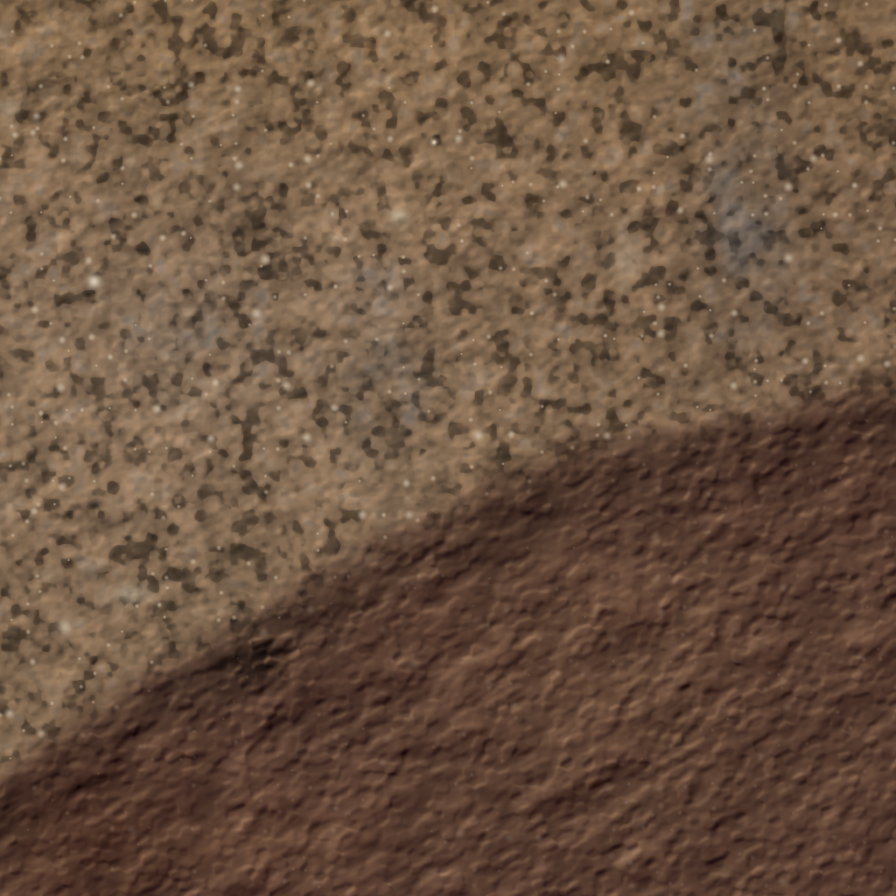
Reproduce this texture procedurally as a three.js fragment shader.

```glsl
#define SUNLIT vec3(0.495, 0.397, 0.302)
#define SHADED vec3(0.328, 0.226, 0.181)
#define SLATE vec3(0.41, 0.375, 0.345)
#define PALE vec3(0.84, 0.78, 0.69)
#define CLOD_SCALE 16.0
#define RELIEF_STEP 0.0045
#define SUN_RELIEF 0.42
#define SHADE_RELIEF 1.1
#define SPECKLE_GAIN 0.34
#define MOTTLE_GAIN 0.08
#define EDGE_SOFTNESS 0.032

varying vec2 vUv;

vec2 hash2(vec2 p) {
  vec3 q = fract(p.xyx * vec3(0.1031, 0.1030, 0.0973));
  q += dot(q, q.yzx + 33.33);
  return fract((q.xx + q.yz) * q.zy);
}

// Smoothly blended random cell heights, centred on zero
float cellular(vec2 p) {
  vec2 cell = floor(p), f = p - cell;
  float sum = 0.0, total = 0.0001;
  for (int y = -1; y <= 1; y++) {
    for (int x = -1; x <= 1; x++) {
      vec2 o = vec2(float(x), float(y));
      vec2 r = hash2(cell + o + 57.0);
      vec2 d = o + 0.15 + 0.7 * r - f;
      float w = exp(-5.0 * dot(d, d));
      sum += w * (hash2(cell + o + 191.0).x - 0.5);
      total += w;
    }
  }
  return sum / total;
}

// Layered clods, elongated along the slope
float soil(vec2 p) {
  p = mat2(0.89, -0.46, 0.46, 0.89) * p;
  p.x *= 0.7;
  float h = 0.0, amp = 1.0, freq = CLOD_SCALE;
  for (int i = 0; i < 4; i++) {
    h += amp * cellular(p * freq + 19.0 * float(i));
    amp *= 0.74;
    freq *= 2.0;
  }
  return h;
}

// Soft elliptical patch
float patchAt(vec2 p, vec2 centre, vec2 size) {
  vec2 d = (p - centre) / size;
  return exp(-dot(d, d));
}

// Sparse bright mineral grains
float glints(vec2 p, float density) {
  vec2 cell = floor(p * density), r = hash2(cell + 311.0);
  vec2 pick = hash2(cell + 83.0);
  vec2 d = fract(p * density) - 0.3 - 0.4 * r;
  float radius = mix(0.1, 0.22, pick.y);
  return step(0.9, pick.x) * (1.0 - smoothstep(0.0, radius * 1.3, length(d)));
}

float shadowEdge(float x) {
  return 0.13 + 0.75 * x - 0.33 * x * x
    + 0.018 * exp(-pow((x - 0.62) / 0.1, 2.0))
    + 0.022 * smoothstep(0.85, 1.0, x);
}

void main() {
  vec2 p = vUv;
  float height = soil(p);
  float relief = height - soil(p + RELIEF_STEP * vec2(-0.6, 0.8));
  float broad = cellular(p * 6.0 + 7.0);
  float fleck = cellular(p * 36.0 + 31.0);
  float grit = cellular(p * 74.0 + 5.0);
  float dust = cellular(p * 128.0 + 43.0);

  // Curved shadow with a crumbly border
  float below = shadowEdge(p.x) - p.y + 0.016 * height + 0.016 * broad;
  float shade = smoothstep(-EDGE_SOFTNESS, EDGE_SOFTNESS, below);

  // Broad light over the bare ground
  vec3 lit = SUNLIT;
  lit += vec3(0.025, 0.027, 0.03) * patchAt(p, vec2(0.12, 0.55), vec2(0.38, 0.32));
  lit -= vec3(0.035, 0.032, 0.022) * patchAt(p, vec2(1.0, 0.8), vec2(0.3, 0.35));
  lit -= vec3(0.0, 0.004, 0.016) * smoothstep(0.7, 1.0, p.y);

  // Blue-grey stains, broken up by grain
  float stain = patchAt(p, vec2(0.83, 0.75), vec2(0.045, 0.12))
    + 0.5 * patchAt(p, vec2(0.82, 0.97), vec2(0.06, 0.06))
    + 0.7 * patchAt(p, vec2(0.42, 0.68), vec2(0.04, 0.025))
    + 0.6 * patchAt(p, vec2(0.43, 0.56), vec2(0.05, 0.08))
    + 0.4 * patchAt(p, vec2(0.22, 0.62), vec2(0.1, 0.08))
    + 0.4 * smoothstep(0.15, 0.4, grit);
  lit = mix(lit, SLATE, clamp(stain * (0.6 + 1.2 * fleck), 0.0, 0.75));

  // Even speckle with sparse dark pits
  float speckle = 0.6 * fleck + 0.8 * grit + 0.7 * dust;
  float pits = smoothstep(0.12, 0.4, -grit - 0.5 * dust);
  lit *= 1.0 + SPECKLE_GAIN * speckle + 0.05 * broad - 0.22 * pits;
  lit += SUN_RELIEF * relief * vec3(0.5, 0.42, 0.33);

  // Darker bank near the edge, ochre clods in the hollow
  vec3 dark = SHADED * (1.0 + 0.1 * broad + 0.12 * grit);
  dark *= 1.0 - 0.17 * exp(-pow((below - 0.04) / 0.04, 2.0));
  dark += vec3(0.035, 0.033, 0.02) * patchAt(p, vec2(0.68, 0.24), vec2(0.22, 0.18));
  dark -= 0.03 * patchAt(p, vec2(0.1, 0.06), vec2(0.14, 0.09));
  dark += vec3(0.05, 0.04, 0.025) * patchAt(p, vec2(0.32, 0.06), vec2(0.12, 0.035));
  dark += SHADE_RELIEF * relief * vec3(0.36, 0.31, 0.23);
  vec3 color = mix(lit, dark, shade) * (1.0 + MOTTLE_GAIN * height);

  // Hollows and coarse clumps
  float hollow = patchAt(p, vec2(0.285, 0.265), vec2(0.035, 0.03))
    + 0.6 * patchAt(p, vec2(0.11, 0.42), vec2(0.035, 0.012))
    + 0.6 * patchAt(p, vec2(0.35, 0.91), vec2(0.025, 0.025))
    + 0.5 * patchAt(p, vec2(0.17, 0.89), vec2(0.04, 0.02))
    + 0.4 * patchAt(p, vec2(0.04, 0.89), vec2(0.035, 0.025));
  color *= 1.0 - hollow * (0.28 + 0.7 * fleck - 1.2 * relief);

  // Pale stones and scattered glints
  float stone = patchAt(p, vec2(0.105, 0.686), vec2(0.007))
    + 0.45 * patchAt(p, vec2(0.145, 0.338), vec2(0.022, 0.01))
    + 0.6 * patchAt(p, vec2(0.072, 0.30), vec2(0.008))
    + 0.6 * patchAt(p, vec2(0.445, 0.76), vec2(0.01, 0.007))
    + 0.3 * patchAt(p, vec2(0.70, 0.71), vec2(0.018, 0.022))
    + 0.7 * patchAt(p, vec2(0.534, 0.514), vec2(0.005))
    + 0.4 * patchAt(p, vec2(0.01, 0.88), vec2(0.012, 0.008));
  float sparkle = 0.6 * glints(p, 36.0) + 0.5 * glints(p + 0.37, 64.0);
  color = mix(color, PALE, clamp(stone + sparkle * (1.0 - 0.75 * shade), 0.0, 1.0));
  gl_FragColor = vec4(clamp(color, 0.0, 1.0), 1.0);
}
```
